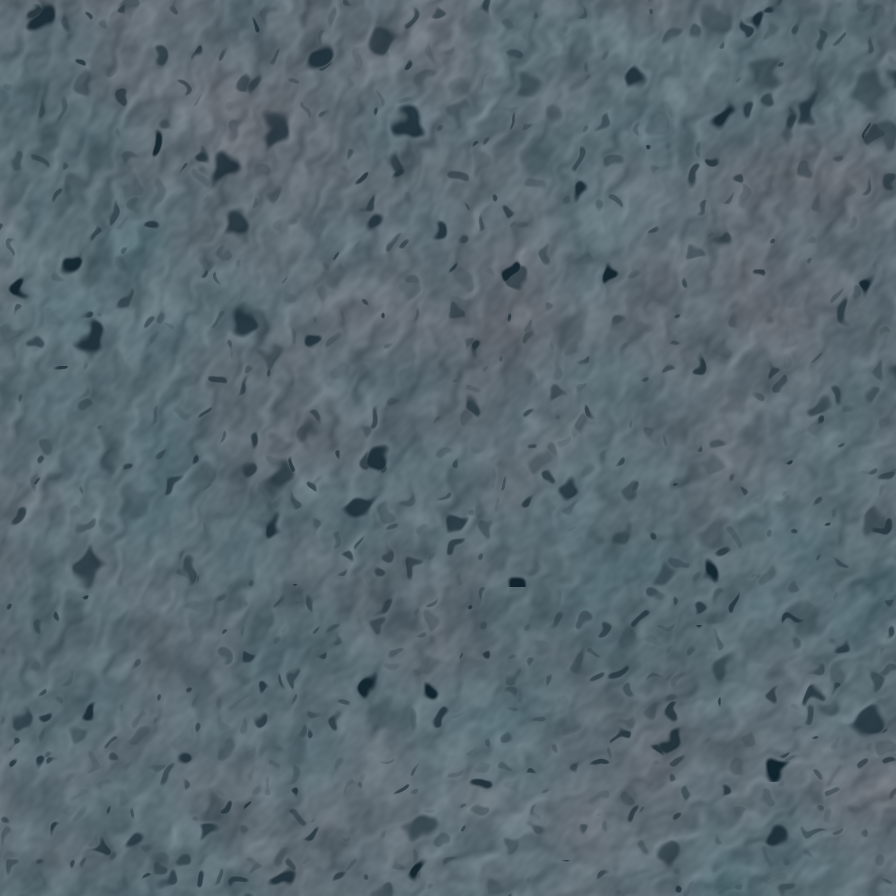
This texture is drawn by a WebGL 1 fragment shader. Its source:

```glsl
precision highp float;
// Blue-grey stone with soft, slanted dark flecks and fine streaky grain.

uniform vec2 u_resolution;

#define STONE vec3(0.364, 0.424, 0.456)
#define FLECK_GREY vec3(0.17, 0.22, 0.25)
#define FLECK_DEEP vec3(0.06, 0.14, 0.18)
#define TEAL_SHIFT vec3(-0.045, 0.012, 0.010)
#define COARSE_CELLS 18.0
#define FINE_CELLS 38.0
#define STEEP_ANGLE 1.20
#define SHALLOW_ANGLE 0.45
#define STREAK_CONTRAST 0.095
#define MOTTLE_CONTRAST 0.085
#define GRAIN_CONTRAST 0.035
#define EDGE_WARP 0.016

vec2 hash2(vec2 p) {
  vec3 q = fract(p.xyx * vec3(0.1031, 0.1030, 0.0973));
  q += dot(q, q.yzx + 33.33);
  return fract((q.xx + q.yz) * q.zy);
}

float cornerSlope(vec2 cell, vec2 offset) {
  float angle = 6.2832 * hash2(cell + 200.0).x;
  return dot(vec2(cos(angle), sin(angle)), offset);
}

float gradientNoise(vec2 p) {
  vec2 i = floor(p);
  vec2 f = p - i;
  vec2 u = f * f * f * (f * (f * 6.0 - 15.0) + 10.0);
  float low = mix(cornerSlope(i, f),
                  cornerSlope(i + vec2(1.0, 0.0), f - vec2(1.0, 0.0)), u.x);
  float high = mix(cornerSlope(i + vec2(0.0, 1.0), f - vec2(0.0, 1.0)),
                   cornerSlope(i + 1.0, f - 1.0), u.x);
  return mix(low, high, u.y);
}

// Coordinates along and across a direction
vec2 alignTo(vec2 p, float angle) {
  float c = cos(angle);
  float s = sin(angle);
  return vec2(c * p.x + s * p.y, c * p.y - s * p.x);
}

// 1 where the grain stands steep (upper left), 0 where it lies shallow
float steepness(vec2 p) {
  return smoothstep(-0.6, 0.6, p.y - p.x * 0.6 + 0.1);
}

// Darkness of one layer of scattered, irregular ellipses
float flecks(vec2 p, float cells, float density, float seed) {
  vec2 grid = p * cells;
  vec2 home = floor(grid);
  float darkness = 0.0;
  for (int y = -1; y <= 1; y++) {
    for (int x = -1; x <= 1; x++) {
      vec2 cell = home + vec2(float(x), float(y));
      vec2 place = hash2(cell + seed);
      vec2 form = hash2(cell + seed + 71.0);
      vec2 kind = hash2(cell + seed + 143.0);
      vec2 center = cell + 0.1 + 0.8 * place;
      float angle = mix(SHALLOW_ANGLE, STEEP_ANGLE, steepness(center / cells))
                  + (kind.y - 0.5) * 1.1;
      float size = mix(0.20, 0.40, form.x * form.x);
      vec2 radii = size * vec2(1.0, mix(0.45, 0.85, form.y));
      float reach = length(alignTo(grid - center, angle) / radii);
      float present = step(kind.x, density);
      float strength = mix(0.18, 1.0, pow(kind.x / density, 1.6));
      float cover = 1.0 - smoothstep(0.55, 1.25, reach);
      darkness = max(darkness, present * strength * cover);
    }
  }
  return darkness;
}

// Fine streaks that turn from shallow to steep across the slab
float streaks(vec2 p) {
  vec2 stretch = vec2(24.0, 68.0);
  float shallow = gradientNoise(alignTo(p, SHALLOW_ANGLE) * stretch);
  float steep = gradientNoise(alignTo(p, STEEP_ANGLE) * stretch + 31.0);
  return mix(shallow, steep, steepness(p));
}

void main() {
  vec2 p = gl_FragCoord.xy / u_resolution;
  vec2 warp = EDGE_WARP * vec2(gradientNoise(p * 45.0),
                               gradientNoise(p * 45.0 + 17.0));
  vec2 warped = p + warp;

  // Stone body: broad clouds, mottling, streaks and fine grain
  float clouds = gradientNoise(p * 5.0 + 9.0);
  float mottle = gradientNoise(alignTo(warped, 0.9) * vec2(20.0, 36.0) + 53.0);
  float grain = gradientNoise(alignTo(p, 0.8) * vec2(75.0, 125.0));
  float tone = 0.045 * clouds + MOTTLE_CONTRAST * mottle
             + STREAK_CONTRAST * streaks(warped) + GRAIN_CONTRAST * grain;
  float teal = gradientNoise(p * 4.0 + 23.0) + 0.5 * gradientNoise(p * 13.0);
  vec3 color = STONE + tone + TEAL_SHIFT * (teal + 0.15 - 0.3 * p.y);

  // Large flecks gather toward the top, small ones toward the bottom
  float coarse = flecks(warped, COARSE_CELLS, mix(0.32, 0.55, p.y), 11.0);
  float fine = flecks(warped, FINE_CELLS, mix(0.62, 0.32, p.y), 307.0);
  float darkness = max(coarse, 0.75 * fine);
  vec3 ink = mix(FLECK_GREY, FLECK_DEEP, darkness);
  color = mix(color, ink, darkness);

  gl_FragColor = vec4(clamp(color, 0.0, 1.0), 1.0);
}
```
